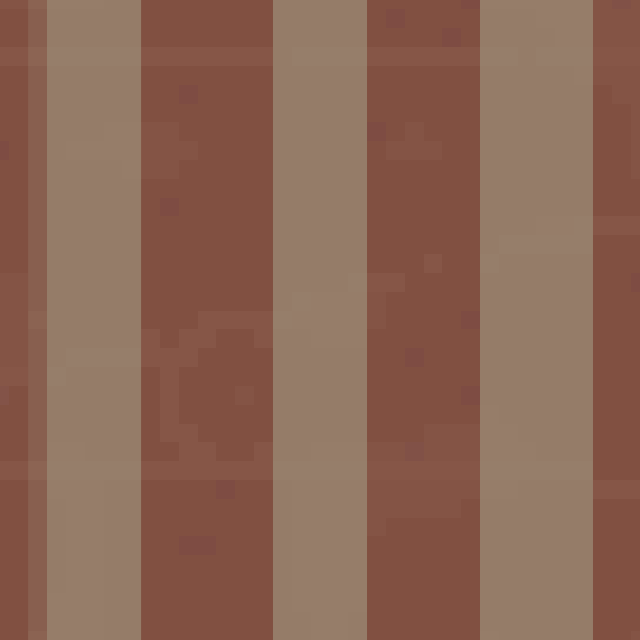
This pattern is drawn by a three.js fragment shader. Its source:

```glsl
// Vertical tan stripes on brick red, faintly worn in square grains.
varying vec2 vUv;

const float GRAINS = 34.0;
const float PITCH = 12.0;
const vec3 BRICK = vec3(0.505, 0.314, 0.255);
const vec3 TAN = vec3(0.584, 0.486, 0.408);

float hash(vec2 p) {
  vec3 q = fract(vec3(p.xyx) * 0.1031);
  q += dot(q, q.yzx + 33.33);
  return fract((q.x + q.y) * q.z);
}

float noise(vec2 p) {
  vec2 i = floor(p);
  vec2 f = smoothstep(0.0, 1.0, fract(p));
  float low = mix(hash(i), hash(i + vec2(1.0, 0.0)), f.x);
  float high = mix(hash(i + vec2(0.0, 1.0)), hash(i + vec2(1.0, 1.0)), f.x);
  return mix(low, high, f.y);
}

// Smooth-edged coverage of the interval from left to right
float span(float x, float left, float right, float blur) {
  return smoothstep(left - blur, left + blur, x)
       - smoothstep(right - blur, right + blur, x);
}

// Three stripes: the first has a faded margin, the last is one grain wider
float stripes(float x, float blur) {
  float cover = 0.35 * span(x, 1.5, 2.5, blur);
  for (int k = 0; k < 3; k++) {
    float right = 7.5 + PITCH * float(k);
    float width = 5.0 + step(1.5, float(k));
    cover += span(x, right - width, right, blur);
  }
  return cover;
}

// One where a signed distance lies within half a line width
float line(float d, float halfWidth) {
  return 1.0 - step(halfWidth, abs(d));
}

// Pale wear: two level seams, a rising vein, an arc and loose patches
float wear(vec2 grain) {
  float upper = line(grain.y - 31.0, 0.5) * step(0.12, hash(grain));
  float lower = line(grain.y - 9.0 + step(31.5, grain.x), 0.5);
  float vein = line(grain.y - 13.5 - 0.26 * grain.x, 0.6)
             * step(0.3, hash(grain + 7.0));
  float arc = line(length(grain - vec2(12.5, 13.0)) - 3.7, 0.6)
            * step(grain.x, 14.5);
  float patches = step(0.72, noise(grain * 0.23 + 4.0));
  return max(max(max(upper, lower), max(vein, arc)), patches * 0.7);
}

void main() {
  vec2 p = vUv * GRAINS;
  vec2 grain = floor(p + 0.5);
  float cover = stripes(p.x, max(fwidth(p.x) * 0.5, 0.001));
  vec3 color = mix(BRICK, TAN, cover);

  // Wear shows less on the tan stripes
  color += vec3(0.020, 0.024, 0.023) * wear(grain) * mix(1.0, 0.3, cover);

  // Rare darker, cooler grains on the brick
  float cool = step(0.975, hash(grain + 31.0)) * (1.0 - cover);
  color += vec3(-0.012, -0.014, 0.006) * cool;

  gl_FragColor = vec4(color, 1.0);
}
```
